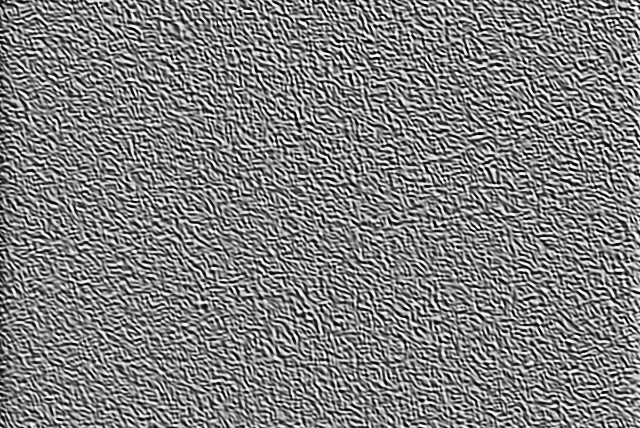
Write a WebGL 2 fragment shader that draws this texture.

```glsl
#version 300 es
precision highp float;
// Draws a grey embossed grain of short, wavy ridges slanting down to the right.

uniform vec2 u_resolution;
out vec4 fragColor;

const float TAU = 6.2831853;

vec4 hash4(vec2 cell) {
  vec4 p = fract(cell.xyxy * vec4(0.1031, 0.1030, 0.0973, 0.1099));
  p += dot(p, p.wzxy + 33.33);
  return fract((p.xxyz + p.yzzw) * p.zywx);
}

mat2 rotate(float angle) {
  float c = cos(angle), s = sin(angle);
  return mat2(c, s, -s, c);
}

// Cellular ripple noise: each cell scatters one small wave packet.
// p is in ridge periods, x along the ridges and y across them.
float rippleNoise(vec2 p, float bend) {
  vec2 cellSize = vec2(0.82, 0.70);
  vec2 q = p / cellSize;
  vec2 home = floor(q);
  float sum = 0.0;
  for (int j = -2; j <= 2; j++) {
    for (int i = -2; i <= 2; i++) {
      vec2 cell = home + vec2(i, j);
      vec4 rnd = hash4(cell + 217.0);
      vec2 offset = q - cell - rnd.xy;
      float envelope = exp(-dot(offset, offset) / 0.845);
      float spread = fract(rnd.z * 57.0 + rnd.x * 13.0);
      vec2 wave = rotate(bend + (rnd.z - 0.5) * 1.6) * vec2(0.0, mix(0.75, 1.4, spread));
      sum += envelope * cos(TAU * (dot(wave, offset * cellSize) + rnd.w));
    }
  }
  return sum * 1.23;
}

void main() {
  vec2 uv = gl_FragCoord.xy / u_resolution.y;
  float width = u_resolution.x / u_resolution.y;

  // Slow drift of ridge direction and of relief depth
  float bend = 0.06 * sin(uv.x * 5.0 + 2.0 * uv.y) + 0.05 * sin(uv.y * 9.0 - uv.x * 4.0);
  float depth = 0.75 + 0.12 * (uv.x / width + uv.y - 1.0);

  // Relief, lit from one side
  vec2 ridgeSpace = rotate(0.56) * uv * 70.0;
  float relief = rippleNoise(ridgeSpace, bend) * depth;

  // Shaded left rim and lit right rim
  relief -= 0.5 * exp(-uv.x / 0.012);
  relief += 0.4 * exp(-(width - uv.x) / 0.012);

  fragColor = vec4(vec3(0.5 + 0.5 * tanh(relief)), 1.0);
}
```
